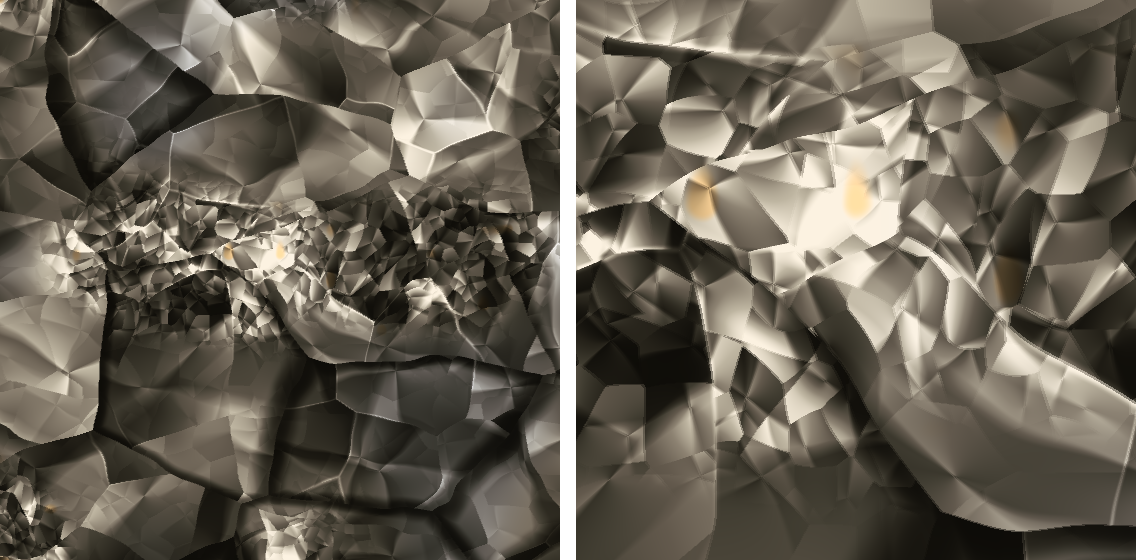
Left, the full canvas; right, a detail of the centre.
Give the GLSL for this texture, as a WebGL 2 fragment shader.

```glsl
#version 300 es
precision highp float;
// Crumpled metal foil: nested layers of irregular facets, each with a tilt,
// a bend and creases fanning out from a peak. The summed slope is spread over
// a metallic tone ramp, with dark gaps between sheets and bright fold rims.
#define SHEET_SCALE 2.9
#define FOLD_SCALE 5.6
#define DENT_SCALE 12.0
#define CRINKLE_SCALE 27.0
#define WARP 0.045
#define STRETCH 0.8
#define CREASE_WIDTH 0.08
#define GAP_DEPTH 1.3
#define CONTRAST 2.3
#define EXPOSURE 0.06
#define SOFTNESS 0.0025

uniform vec2 u_resolution;
out vec4 outColor;

const float TAU = 6.28318;

struct Facet { float slope; float id; float edge; };

// Sineless hash of a cell and a seed to three values in 0..1
vec3 hash3(vec2 cell, float seed) {
    vec2 c = cell + seed * vec2(37.0, 17.0);
    vec3 v = fract(c.xyx * vec3(0.1031, 0.1030, 0.0973));
    v += dot(v, v.yxz + 33.33);
    return fract((v.xxy + v.yzz) * v.zyx);
}

// Three smooth noise channels
vec3 noise3(vec2 p, float seed) {
    vec2 c = floor(p), f = fract(p);
    f = f * f * (3.0 - 2.0 * f);
    vec3 low = mix(hash3(c, seed), hash3(c + vec2(1, 0), seed), f.x);
    vec3 high = mix(hash3(c + vec2(0, 1), seed), hash3(c + vec2(1, 1), seed), f.x);
    return mix(low, high, f.y);
}

// Nearest stretched cell, shaded as a bent plane with a fan of creases
Facet facets(vec2 p, float seed) {
    vec2 base = floor(p), nearCell = base, nearOffset = vec2(0);
    float first = 100.0, second = 100.0;
    for (int j = -1; j <= 1; j++)
    for (int i = -1; i <= 1; i++) {
        vec2 cell = base + vec2(i, j);
        vec3 r = hash3(cell, seed);
        vec2 offset = p - cell - 0.05 - 0.9 * r.xy;
        float lean = 2.0 * r.z - 1.0;
        float along = dot(offset, vec2(lean, 1.0 - abs(lean)));
        float dist = dot(offset, offset) + STRETCH * along * along;
        if (dist < first) {
            second = first; first = dist;
            nearCell = cell; nearOffset = offset;
        } else second = min(second, dist);
    }
    vec3 r = hash3(nearCell, seed + 50.0);
    vec3 s = hash3(nearCell, seed + 90.0);
    vec2 peak = nearOffset + 0.7 * (s.xy - 0.5) + 0.0001;
    float folds = 2.0 + floor(s.z * 3.0);
    float saw = fract(atan(peak.y, peak.x) / TAU * folds + r.y);
    float fan = min(saw / (1.0 - CREASE_WIDTH), (1.0 - saw) / CREASE_WIDTH);
    float bend = dot(nearOffset, vec2(cos(r.x * TAU), sin(r.x * TAU)));
    return Facet(1.2 * (r.z - 0.5) + 1.1 * (fan - 0.5) + 0.9 * bend, r.y, second - first);
}

float ramp(float from, float to, float x) {
    return clamp((x - from) / (to - from), 0.0, 1.0);
}

vec3 metalTone(float level) {
    vec3 color = mix(vec3(0.05, 0.045, 0.03), vec3(0.14, 0.13, 0.10), ramp(0.0, 0.11, level));
    color = mix(color, vec3(0.25, 0.24, 0.20), ramp(0.11, 0.37, level));
    color = mix(color, vec3(0.38, 0.35, 0.31), ramp(0.37, 0.65, level));
    color = mix(color, vec3(0.54, 0.51, 0.46), ramp(0.65, 0.825, level));
    color = mix(color, vec3(0.73, 0.71, 0.65), ramp(0.825, 0.92, level));
    return mix(color, vec3(0.97, 0.95, 0.91), ramp(0.92, 0.98, level));
}

// Each layer is shifted by its parent so that details stop at its folds
vec3 foil(vec2 q, float crumpleNoise, float rimMask) {
    Facet sheet = facets(mat2(0.78, 0.3, -0.25, 1.15) * q * SHEET_SCALE, 5.0);
    Facet fold = facets(q * FOLD_SCALE + 9.0 * sheet.id, 6.0);
    vec2 shift = vec2(7.0, 13.0) * fold.id;
    Facet dent = facets(q * DENT_SCALE + shift, 7.0);
    float crumple = smoothstep(0.45, 0.72, crumpleNoise + 0.25 * (sheet.id - 0.5));

    float slope = 0.65 * sheet.slope + 0.75 * fold.slope + mix(0.16, 0.7, crumple) * dent.slope;
    if (crumple > 0.0)
        slope += 0.95 * crumple * facets(q * CRINKLE_SCALE + shift, 8.0).slope;
    slope += 0.6 * (noise3(q * vec2(9.0, 14.0) + shift, 10.0).x - 0.5);

    // Shadowed gaps and lit rims
    float gap = (1.0 - smoothstep(0.02, 0.2, sheet.edge)) * smoothstep(0.4, 0.6, sheet.id);
    float rim = (1.0 - smoothstep(0.0, 0.05, fold.edge)) * rimMask;
    slope += EXPOSURE + 0.7 * rim - GAP_DEPTH * gap;
    return metalTone(1.0 / (1.0 + exp(-CONTRAST * slope)));
}

void main() {
    float unit = min(u_resolution.x, u_resolution.y);
    vec2 p = gl_FragCoord.xy / unit;
    vec3 broad = noise3(p * 3.7, 1.0);
    vec3 ripple = noise3(p * 22.0, 3.0);
    vec3 bow = noise3(p * 5.0, 2.0);
    vec2 q = p + WARP * (bow.xy - 0.5) + 0.012 * (ripple.xy - 0.5);

    // Two diagonal samples smooth the facet edges
    vec2 spread = max(1.0 / unit, SOFTNESS) * vec2(0.25, 0.12);
    float rimMask = smoothstep(0.5, 0.7, bow.z);
    vec3 color = vec3(0);
    for (int i = -1; i <= 1; i += 2)
        color += 0.5 * foil(q + float(i) * spread, broad.x, rimMask);

    // Faint cool sheets and rare amber stains
    color *= mix(vec3(1.02, 1.0, 0.97), vec3(0.97, 0.99, 1.05), smoothstep(0.5, 0.8, broad.y));
    float stain = smoothstep(0.85, 0.95, ripple.z) * smoothstep(0.5, 0.7, broad.x);
    outColor = vec4(color * mix(vec3(1), vec3(1.1, 0.88, 0.55), 0.6 * stain), 1.0);
}
```
